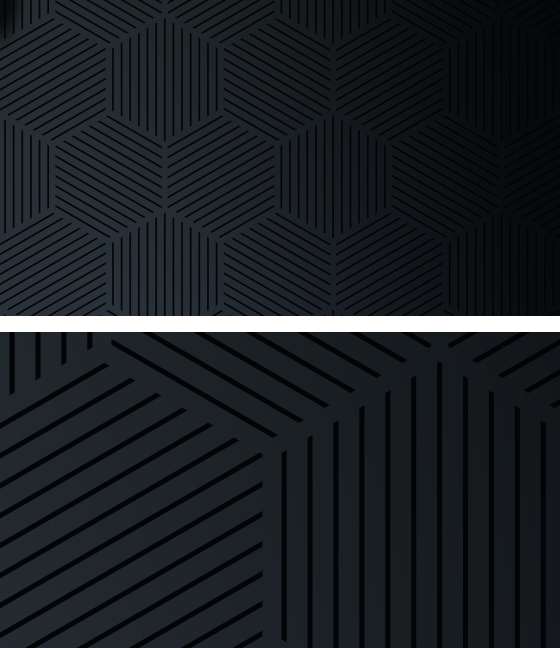
Top: the whole. Bottom: its middle third, enlarged.
This pattern is drawn by a Shadertoy shader. Its source:

```glsl
const float HEX_WIDTH = 0.2005;            // fraction of canvas width
const vec2 HEX_ORIGIN = vec2(0.595, 0.2487);
const float STRIPES = 13.0;                // per hexagon
const float STRIPE_HALF_WIDTH = 0.0075;    // in hexagon widths
const float EDGE_GAP = 0.026;
const vec2 LATTICE = vec2(1.0, 1.7320508);

// Offset from the centre of the nearest unit-width hexagon
vec2 hexLocal(vec2 q) {
    vec2 a = q - LATTICE * floor(q / LATTICE + 0.5);
    vec2 b = q - LATTICE * (floor(q / LATTICE) + 0.5);
    return dot(a, a) < dot(b, b) ? a : b;
}

// Signed distance to the border, negative inside
float hexDistance(vec2 p) {
    p = abs(p);
    return max(p.x, dot(p, vec2(0.5, 0.8660254))) - 0.5;
}

// One of three stripe directions, cycling along each row
float hexOrientation(vec2 centre) {
    float row = floor(centre.y / (0.5 * LATTICE.y) + 0.5);
    return mod(floor(centre.x - 1.5 * row + 0.5), 3.0);
}

float stripeDistance(vec2 p, float orientation) {
    float angle = orientation * radians(60.0);
    float u = dot(p, vec2(cos(angle), sin(angle))) * STRIPES;
    return abs(u - floor(u + 0.5)) / STRIPES - STRIPE_HALF_WIDTH;
}

float coverage(float dist, float pixel) {
    return clamp(0.5 - dist / pixel, 0.0, 1.0);
}

// Slate surface lit from the lower left
vec3 surfaceColor(vec2 uv) {
    vec3 lit = mix(vec3(0.164, 0.194, 0.228), vec3(0.142, 0.170, 0.182), uv.y);
    vec3 shadow = vec3(0.018, 0.025, 0.035);
    float falloff = smoothstep(0.1, 1.12, uv.x + 0.1 * (uv.y - 0.5));
    vec3 color = mix(lit, shadow, falloff);
    float corner = length(vec2(uv.x / 0.045, (1.0 - uv.y) / 0.16));
    return color * mix(0.25, 1.0, smoothstep(0.3, 1.1, corner));
}

void mainImage(out vec4 fragColor, in vec2 fragCoord) {
    vec2 uv = fragCoord / iResolution.xy;
    vec2 q = (fragCoord / iResolution.x - HEX_ORIGIN) / HEX_WIDTH;
    float pixel = 1.0 / (iResolution.x * HEX_WIDTH);

    vec2 local = hexLocal(q);
    float stripe = stripeDistance(local, hexOrientation(q - local));
    float groove = max(stripe, hexDistance(local) + EDGE_GAP);

    // Dark grooves cut into the surface
    vec3 surface = surfaceColor(uv);
    vec3 grooveColor = vec3(0.006, 0.010, 0.017) + 0.04 * surface;
    vec3 color = mix(surface, min(surface, grooveColor), coverage(groove, pixel));
    fragColor = vec4(color, 1.0);
}
```
